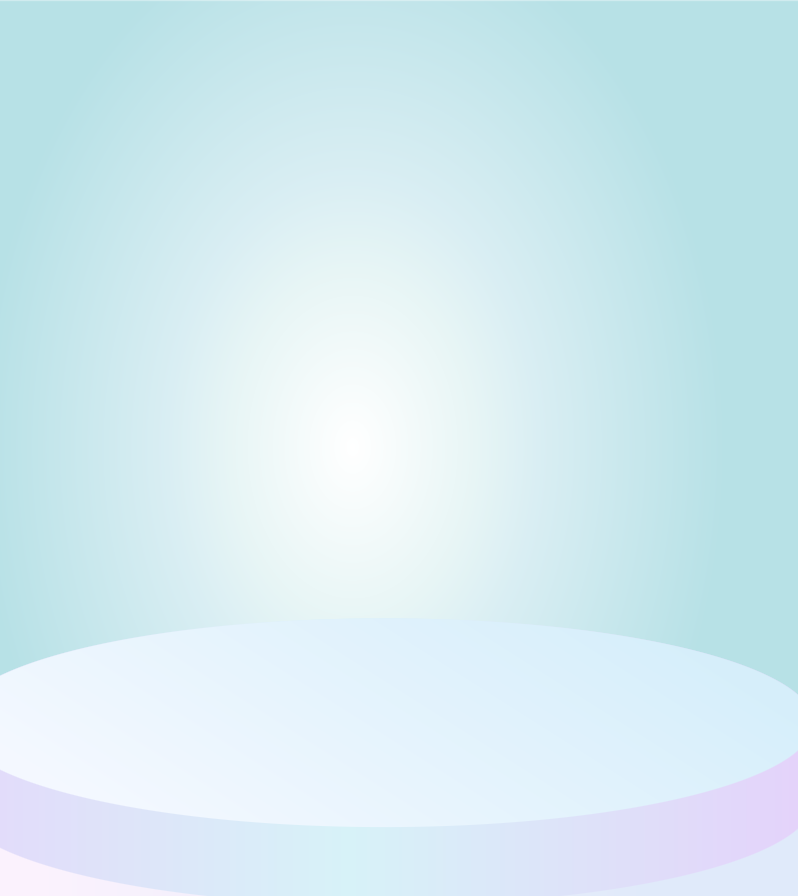
A Shadertoy shader for this background:

```glsl
const vec2 GLOW_CENTER = vec2(0.442, 0.501);
const vec2 GLOW_RADII = vec2(0.466, 0.599);
const float GLOW_INNER = 0.33;
const float GLOW_MIDDLE = 0.50;

const vec2 DISC_CENTER = vec2(0.481, 0.1934);
const vec2 DISC_RADII = vec2(0.5385, 0.1165);
const float DISC_THICKNESS = 0.0872;
const vec2 SHEEN_SLOPE = vec2(0.96, 1.70);
const float RIM_MIDDLE = 0.437;

const float TOP_LINE_HEIGHT = 0.0013;
const float TOP_LINE_STRENGTH = 0.35;

const vec3 WHITE = vec3(1.0);
const vec3 MINT = vec3(0.906, 0.961, 0.961);
const vec3 PALE_BLUE = vec3(0.851, 0.933, 0.953);
const vec3 TEAL = vec3(0.718, 0.882, 0.902);
const vec3 DISC_LIGHT = vec3(0.955, 0.973, 1.0);
const vec3 DISC_BLUE = vec3(0.840, 0.935, 0.982);
const vec3 RIM_LEFT = vec3(0.886, 0.863, 0.980);
const vec3 RIM_CYAN = vec3(0.843, 0.949, 0.973);
const vec3 RIM_RIGHT = vec3(0.894, 0.827, 0.980);
const vec3 FLOOR_PINK = vec3(0.984, 0.949, 0.992);
const vec3 FLOOR_BLUE = vec3(0.880, 0.918, 0.980);

// Position of x between a and b, limited to 0..1
float ramp(float a, float b, float x) {
    return clamp((x - a) / (b - a), 0.0, 1.0);
}

// Antialiased coverage of the negative side of a field
float coverage(float field) {
    return clamp(0.5 - field / max(fwidth(field), 1e-5), 0.0, 1.0);
}

float ellipse(vec2 p, vec2 radii) {
    return length(p / radii) - 1.0;
}

// Wall with an elliptical glow
vec3 wallColor(vec2 uv) {
    float t = length((uv - GLOW_CENTER) / GLOW_RADII);
    vec3 color = mix(WHITE, MINT, ramp(0.0, GLOW_INNER, t));
    color = mix(color, PALE_BLUE, ramp(GLOW_INNER, GLOW_MIDDLE, t));
    return mix(color, TEAL, ramp(GLOW_MIDDLE, 1.0, t));
}

vec3 rimColor(float x) {
    vec3 color = mix(RIM_LEFT, RIM_CYAN, ramp(0.0, RIM_MIDDLE, x));
    return mix(color, RIM_RIGHT, ramp(RIM_MIDDLE, 1.0, x));
}

void mainImage(out vec4 fragColor, in vec2 fragCoord) {
    vec2 uv = fragCoord / iResolution.xy;
    vec2 p = uv - DISC_CENTER;

    // The rim is the top ellipse swept downwards
    vec2 swept = vec2(p.x, p.y - clamp(p.y, -DISC_THICKNESS, 0.0));
    float rimMask = coverage(ellipse(swept, DISC_RADII));
    float topMask = coverage(ellipse(p, DISC_RADII));

    // Wall above, floor in the lower corners
    vec3 floorColor = mix(FLOOR_PINK, FLOOR_BLUE, ramp(0.05, 0.8, uv.x));
    vec3 color = mix(wallColor(uv), floorColor, step(uv.y, DISC_CENTER.y - 0.5 * DISC_THICKNESS));

    // Disc with a diagonal sheen
    float sheen = clamp(0.5 + dot(p, SHEEN_SLOPE), 0.0, 1.0);
    color = mix(color, rimColor(uv.x), rimMask);
    color = mix(color, mix(DISC_LIGHT, DISC_BLUE, sheen), topMask);

    // Thin light line along the top edge
    float lineMask = coverage(1.0 - TOP_LINE_HEIGHT - uv.y);
    color = mix(color, WHITE, TOP_LINE_STRENGTH * lineMask);

    fragColor = vec4(color, 1.0);
}
```
